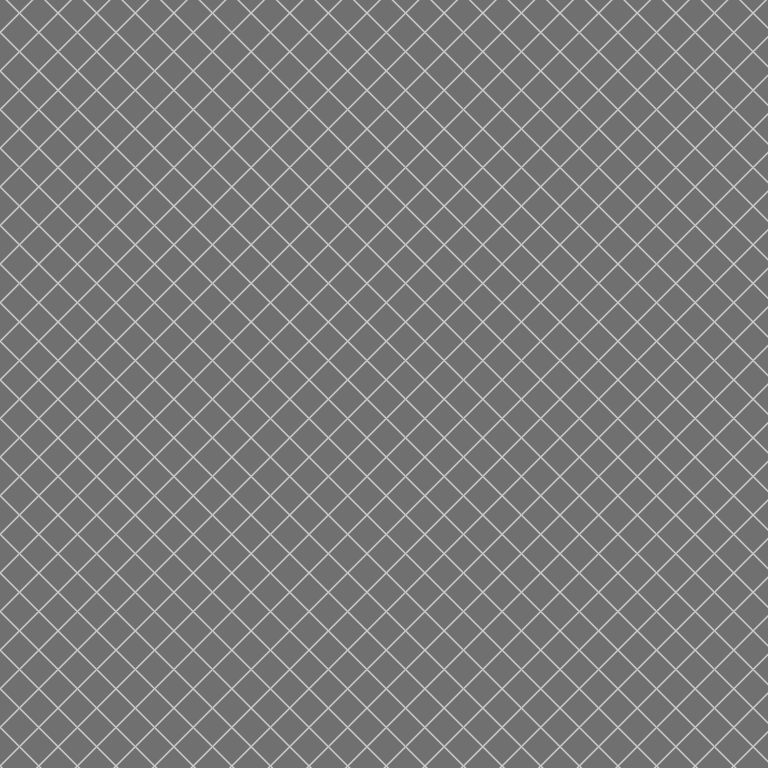
Reproduce this pattern procedurally as a WebGL 2 fragment shader.

```glsl
#version 300 es
precision highp float;

uniform vec2 u_resolution;
out vec4 outColor;

const vec3 GROUND_GREY = vec3(0.44);
const vec3 LINE_GREY = vec3(0.80);
const float REPEATS = 19.89;               // diamonds across and down
const float LINE_WIDTH = 0.00195;
const vec2 CROSSING = vec2(0.0002, 0.0026); // one lattice crossing

// Distance to the nearest of evenly spaced lines
float lineDistance(float coord, float spacing) {
    return abs(fract(coord / spacing + 0.5) - 0.5) * spacing;
}

// Soft-edged coverage of a stroke
float strokeCoverage(float dist, float width, float softness) {
    return smoothstep(-softness, softness, 0.5 * width - dist);
}

// Turn the axes by 45 degrees
vec2 toDiagonal(vec2 p) {
    return vec2(p.x + p.y, p.y - p.x) * inversesqrt(2.0);
}

void main() {
    float side = min(u_resolution.x, u_resolution.y);
    vec2 uv = gl_FragCoord.xy / side;
    vec2 diagonal = toDiagonal(uv - CROSSING);

    // Two families of parallel lines form the lattice
    float spacing = inversesqrt(2.0) / REPEATS;
    float dist = min(lineDistance(diagonal.x, spacing),
                     lineDistance(diagonal.y, spacing));

    float lattice = strokeCoverage(dist, LINE_WIDTH, 0.7 / side);
    outColor = vec4(mix(GROUND_GREY, LINE_GREY, lattice), 1.0);
}
```
